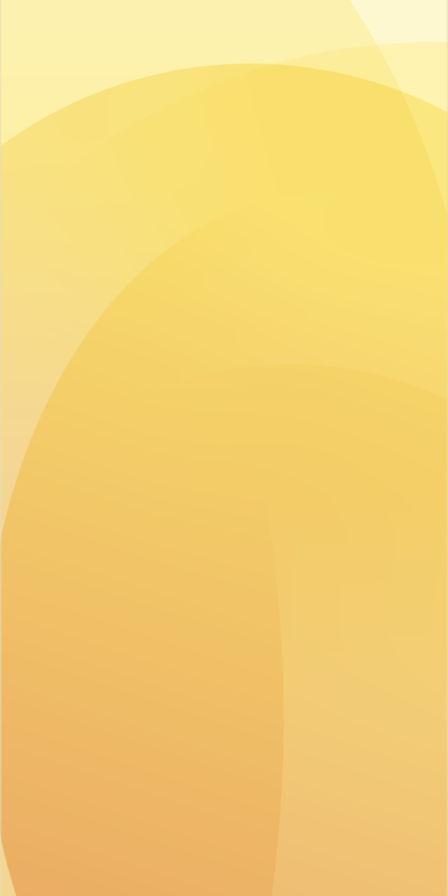
Reproduce this background procedurally as a Shadertoy shader.

```glsl
// Antialiased coverage of an axis-aligned ellipse
float disc(vec2 p, vec2 center, vec2 radii) {
    vec2 q = (p - center) / radii;
    float dist = (length(q) - 1.0) * min(radii.x, radii.y);
    float px = 1.0 / iResolution.x;
    return smoothstep(px, -px, dist);
}

void mainImage(out vec4 fragColor, in vec2 fragCoord) {
    // Canvas units: x in 0..1, y in 0..2
    vec2 p = fragCoord / iResolution.xy * vec2(1.0, 2.0);

    // Overlapping shapes
    float dome   = disc(p, vec2(0.560, 0.917), vec2(0.941));
    float veil   = disc(p, vec2(0.964, 0.604), vec2(1.302));
    float sweep  = disc(p, vec2(-0.633, 1.068), vec2(1.693));
    float arch   = disc(p, vec2(0.729, 0.464), vec2(0.763, 1.107));
    float hill   = disc(p, vec2(0.651, 0.393), vec2(0.794));
    float column = disc(p, vec2(-2.362, 0.398), vec2(2.995));

    // The dome reaches the floor, the sweep stays in the upper part
    dome = max(dome, step(p.y, 0.9));
    sweep = max(sweep, smoothstep(1.5, 1.3, p.y));

    // Pale sky, layered by the veil and the sweep
    vec3 corner = mix(vec3(0.996, 0.972, 0.82), vec3(0.996, 0.953, 0.69), veil);
    vec3 cream = mix(vec3(0.992, 0.945, 0.69), vec3(0.988, 0.927, 0.60), veil * 0.8);
    cream += vec3(0.0, -0.004, -0.04) * smoothstep(2.0, 1.65, p.y);
    vec3 color = mix(corner, cream, sweep);

    // Dome: dusty at the lower left, bright at the upper right
    vec3 dusty = mix(vec3(0.957, 0.838, 0.58), vec3(0.976, 0.887, 0.51),
                     smoothstep(0.8, 1.75, p.y));
    float glow = smoothstep(0.0, 0.75, p.x + 0.25 * (p.y - 1.4));
    vec3 domeColor = mix(dusty, vec3(0.976, 0.879, 0.43), glow);
    domeColor += vec3(0.002, 0.01, 0.035) * (1.0 - veil) * smoothstep(0.1, 0.4, p.x);
    domeColor += vec3(0.009, 0.027, 0.07) * (1.0 - sweep);
    color = mix(color, domeColor, dome);

    // Arch: diagonal ramp from orange to gold
    float ramp = (p.y + 0.33 * p.x) / 1.6;
    vec3 archColor = mix(vec3(0.919, 0.677, 0.392), vec3(0.970, 0.858, 0.415), ramp);

    // Hill shade fades to the left and downward
    float hillFade = smoothstep(0.3, 0.75, p.x) * smoothstep(0.5, 1.15, p.y);
    archColor += vec3(0.002, 0.004, 0.025) * hillFade;
    archColor -= vec3(0.006, 0.014, 0.035) * hill * hillFade;

    // Light beside the column grows toward the bottom
    archColor += vec3(0.009, 0.044, 0.058) * (1.0 - column) * smoothstep(1.0, 0.35, p.y);

    float archFade = mix(1.0, smoothstep(0.9, 0.4, p.x), smoothstep(1.25, 1.5, p.y));
    color = mix(color, archColor, arch * archFade);

    // Faint rim along both sides
    float rim = smoothstep(0.005, 0.001, min(p.x, 1.0 - p.x));
    color = mix(color, vec3(0.92, 0.86, 0.69), 0.6 * rim);

    fragColor = vec4(color, 1.0);
}
```
